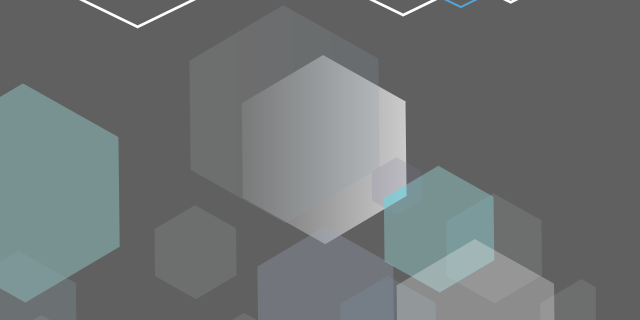
Reproduce this background procedurally as a Shadertoy shader.

```glsl
// Overlapping translucent hexagons on dark grey, with chevron outlines at the top edge
#define TILT 0.0115
#define CHEVRON_SLOPE 0.485
#define BACKDROP vec3(0.376)
#define TEAL vec3(0.494, 0.915, 0.98)
#define TEAL_OPACITY vec3(0.80, 0.36, 0.32)
#define MIST vec3(0.64, 0.645, 0.65)
#define SLATE vec3(0.62, 0.65, 0.75)
#define SKY vec3(0.33, 0.65, 0.87)

// Coverage of a signed distance, softened over about one pixel
float coverage(float d) {
    return clamp(0.5 - d * iResolution.y, 0.0, 1.0);
}

// Pointy-topped hexagon, leaning slightly to the left
float hexagon(vec2 p, vec2 center, float radius) {
    p -= center;
    p = abs(p + TILT * vec2(p.y, -p.x));
    return coverage(max(p.x, 0.5 * p.x + 0.866 * p.y) - 0.866 * radius);
}

// Stroked V shape with its point at tip
float chevron(vec2 p, vec2 tip, float halfWidth) {
    p -= tip;
    float d = abs(p.y - CHEVRON_SLOPE * abs(p.x));
    return coverage(d / sqrt(1.0 + CHEVRON_SLOPE * CHEVRON_SLOPE) - halfWidth);
}

// Blend a tint over the colour, with an opacity per channel
void layer(inout vec3 color, vec3 tint, vec3 opacity, float mask) {
    color = mix(color, tint, opacity * mask);
}

void mainImage(out vec4 fragColor, in vec2 fragCoord) {
    vec2 p = fragCoord / iResolution.y;
    vec3 color = BACKDROP;

    // Bright central hexagon, shaded from left to right
    float shade = mix(0.43, 0.80, smoothstep(0.0, 1.0, 0.15 + 0.7 * (p.x - 0.755) / 0.515));
    shade = mix(shade, mix(0.43, 0.80, (p.x - 0.755) / 0.515), 0.8);
    layer(color, vec3(shade), vec3(1.0), hexagon(p, vec2(1.013, 0.5325), 0.2955));

    // Large veil that cools towards the right
    vec3 veil = mix(MIST, vec3(0.54, 0.62, 0.66), smoothstep(0.65, 1.15, p.x));
    layer(color, veil, vec3(0.2), hexagon(p, vec2(0.889, 0.643), 0.341));

    // Left cluster
    layer(color, TEAL, TEAL_OPACITY, hexagon(p, vec2(0.0755, 0.397), 0.3425));
    layer(color, vec3(0.55, 0.64, 0.68), vec3(0.25), hexagon(p, vec2(0.060, 0.010), 0.206));
    layer(color, MIST, vec3(0.2), hexagon(p, vec2(0.130, -0.0625), 0.078));

    // Lower middle cluster
    layer(color, MIST, vec3(0.2), hexagon(p, vec2(0.611, 0.212), 0.147));
    layer(color, MIST, vec3(0.2), hexagon(p, vec2(0.764, -0.0555), 0.078));
    layer(color, SLATE, vec3(0.3), hexagon(p, vec2(1.018, 0.047), 0.245));
    layer(color, vec3(0.48, 0.56, 0.63), vec3(0.3), hexagon(p, vec2(1.2135, -0.034), 0.172));

    // Right cluster, with the outermost hexagon cut by a vertical edge
    layer(color, vec3(0.50, 0.48, 0.60), vec3(0.2), hexagon(p, vec2(1.240, 0.419), 0.090));
    layer(color, MIST, vec3(0.2), hexagon(p, vec2(1.544, 0.224), 0.172));
    layer(color, TEAL, TEAL_OPACITY, hexagon(p, vec2(1.372, 0.284), 0.198));
    float cut = coverage(p.x - 1.862);
    layer(color, MIST, vec3(0.2), cut * hexagon(p, vec2(1.818, -0.021), 0.149));
    layer(color, vec3(1.0), vec3(0.28), hexagon(p, vec2(1.487, -0.031), 0.284));

    // Chevron outlines
    layer(color, SKY, vec3(1.0), chevron(p, vec2(1.440, 0.978), 0.003));
    float white = max(chevron(p, vec2(0.430, 0.916), 0.0042), chevron(p, vec2(1.260, 0.953), 0.0042));
    white = max(white, chevron(p, vec2(1.596, 0.993), 0.0042));
    layer(color, vec3(1.0), vec3(1.0), white);

    fragColor = vec4(color, 1.0);
}
```
